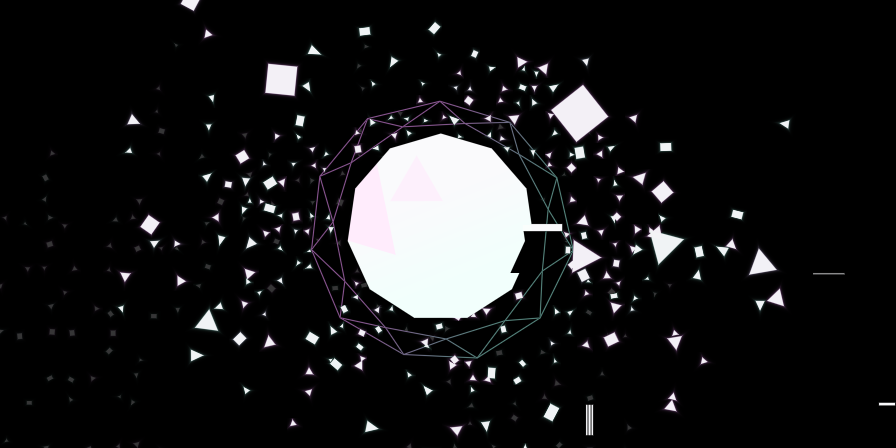
Write a Shadertoy shader that draws this background.

```glsl
#define BALL_CENTER vec2(-0.016, -0.008)
#define BALL_RADIUS 0.21
#define CAGE_CENTER vec2(-0.018, -0.016)
#define CAGE_RADIUS 0.295
#define CAGE_SIDES 11
#define LINE_WIDTH 0.0012
#define GLOW_WIDTH 0.0025
#define WHITE vec3(0.98, 0.98, 0.99)
#define PINK vec3(1.0, 0.925, 0.99)
#define VIOLET vec3(0.55, 0.34, 0.58)
#define TEAL vec3(0.34, 0.53, 0.50)

const float TAU = 6.2831853;

vec2 hash2(vec2 p) {
    vec3 q = fract(p.xyx * vec3(0.1031, 0.1030, 0.0973));
    q += dot(q, q.yzx + 33.33);
    return fract((q.xx + q.yz) * q.zy);
}

mat2 rotation(float a) {
    return mat2(cos(a), sin(a), -sin(a), cos(a));
}

// Regular polygon; odd side counts point upwards
float polygon(vec2 p, float sides, float radius) {
    float slice = TAU / sides;
    float a = atan(-p.x, -p.y);
    return cos(floor(0.5 + a / slice) * slice - a) * length(p) - radius * cos(0.5 * slice);
}

float segment(vec2 p, vec2 a, vec2 b) {
    vec2 ab = b - a;
    return length(p - a - ab * clamp(dot(p - a, ab) / dot(ab, ab), 0.0, 1.0));
}

float box(vec2 p, vec2 halfSize) {
    vec2 d = abs(p) - halfSize;
    return max(d.x, d.y);
}

float fill(float d) {
    float px = 0.7 / iResolution.y;
    return smoothstep(px, -px, d);
}

// Bright chip with a tinted fringe
vec3 shade(float d, vec3 tint) {
    return mix(tint * 0.6 * exp(-max(d, 0.0) / GLOW_WIDTH), mix(WHITE, tint, 0.06), fill(d));
}

vec3 randomTint(float h) {
    return mix(VIOLET, TEAL, smoothstep(0.35, 0.65, h));
}

// One chip per cell, kept with a chance that fades outside the ring
vec3 shardLayer(vec2 p, float cell, float size, vec2 ring, float chance) {
    vec2 id = floor(p / cell);
    vec2 shape = hash2(id + cell * 911.0);
    vec2 pick = hash2(id + 57.0 + cell * 317.0);
    vec2 center = (id + 0.5 + 0.5 * (hash2(id + 19.0) - 0.5)) * cell;
    float r = length(center * vec2(0.78, 1.0));
    float density = chance * smoothstep(ring.x - 0.03, ring.x, r)
                  * (1.0 - smoothstep(ring.x + 0.08, ring.y, r));
    if (pick.x > density) return vec3(0.0);
    vec2 q = rotation(shape.x * TAU) * (p - center);
    q.x *= mix(0.85, 1.5, pick.y);
    float sides = shape.y > 0.75 ? 4.0 : 3.0;
    return shade(polygon(q, sides, size * mix(0.5, 1.1, shape.y)), randomTint(pick.y));
}

// Large chips: position and radius
vec3 heroShards(vec2 p) {
    const vec3 heroes[6] = vec3[6](
        vec3(-0.372, 0.322, 0.046), vec3(0.294, 0.247, 0.064),
        vec3(0.482, -0.046, 0.046), vec3(0.300, -0.073, 0.042),
        vec3(0.700, -0.090, 0.036), vec3(-0.537, -0.220, 0.030));
    vec3 col = vec3(0.0);
    for (int i = 0; i < 6; i++) {
        float k = float(i);
        float sides = i < 2 ? 4.0 : 3.0;
        vec2 q = rotation(0.7 + 2.4 * k) * (p - heroes[i].xy);
        if (i < 2) q = rotation(0.1 - 0.7 - 1.6 * k) * q;
        col = max(col, shade(polygon(q, sides, heroes[i].z), randomTint(fract(k * 0.37))));
    }
    return col;
}

vec2 cagePoint(int i, float turn, float radius) {
    float k = mod(float(i), float(CAGE_SIDES));
    float a = TAU * (0.25 + (k + turn) / float(CAGE_SIDES));
    float wobble = 1.0 + 0.06 * (hash2(vec2(k, turn * 8.0 + 3.0)).x - 0.6);
    return radius * wobble * vec2(cos(a), sin(a));
}

vec3 cage(vec2 p) {
    float d = 1.0;
    for (int i = 0; i < CAGE_SIDES; i++) {
        vec2 a = cagePoint(i, 0.0, CAGE_RADIUS);
        vec2 b = cagePoint(i + 1, 0.0, CAGE_RADIUS);
        vec2 inner = cagePoint(i, 0.6, CAGE_RADIUS * 0.84);
        d = min(d, segment(p, a, b));
        d = min(d, min(segment(p, a, inner), segment(p, inner, b)));
        d = min(d, segment(p, inner, cagePoint(i + 1, 0.6, CAGE_RADIUS * 0.84)));
    }
    vec3 tint = mix(VIOLET, TEAL, smoothstep(-0.15, 0.25, p.x - 0.4 * p.y));
    return tint * fill(d - LINE_WIDTH);
}

void mainImage(out vec4 fragColor, in vec2 fragCoord) {
    vec2 p = (fragCoord - 0.5 * iResolution.xy) / iResolution.y;

    // Wire cage and drifting debris
    vec3 col = cage(p - CAGE_CENTER);
    col = max(col, shardLayer(p, 0.036, 0.0095, vec2(0.21, 0.44), 0.48));
    col = max(col, shardLayer(p + 0.013, 0.068, 0.016, vec2(0.25, 0.66), 0.42));
    col = max(col, shardLayer(p - 0.031, 0.13, 0.024, vec2(0.34, 0.85), 0.32));
    col = max(col, 0.22 * shardLayer(p + 0.37, 0.05, 0.008, vec2(0.25, 0.9), 0.45));
    col = max(col, heroShards(p));

    // Faceted ball with a sideways slip on its lower right
    vec2 b = p - BALL_CENTER;
    if (b.x > 0.0 && p.y < -0.016 && p.y > -0.11) b.x += 0.02;
    vec3 ballColor = mix(WHITE, vec3(0.95, 1.0, 0.99), smoothstep(0.1, -0.15, p.y - 0.4 * p.x));
    float sideFacet = max(p.x + 0.207 * p.y + 0.131, -0.065 - p.y - 0.3 * (p.x + 0.13));
    float topFacet = polygon(p - vec2(-0.07, 0.085), 3.0, 0.068);
    ballColor = mix(ballColor, PINK, max(fill(sideFacet), 0.7 * fill(topFacet)));
    col = mix(col, ballColor, fill(polygon(b, 11.0, BALL_RADIUS)));

    // Stretched glitch strips
    float strips = fill(box(p - vec2(0.21, -0.008), vec2(0.045, 0.008)));
    strips = max(strips, 0.6 * fill(box(p - vec2(0.85, -0.111), vec2(0.035, 0.0015))));
    strips = max(strips, fill(box(p - vec2(0.98, -0.402), vec2(0.018, 0.003))));
    float bar = fill(box(p - vec2(0.316, -0.4375), vec2(0.008, 0.034)));
    strips = max(strips, bar * (0.7 + 0.3 * cos((p.x - 0.316) * 900.0)));
    col = max(col, WHITE * strips);

    fragColor = vec4(col, 1.0);
}
```
